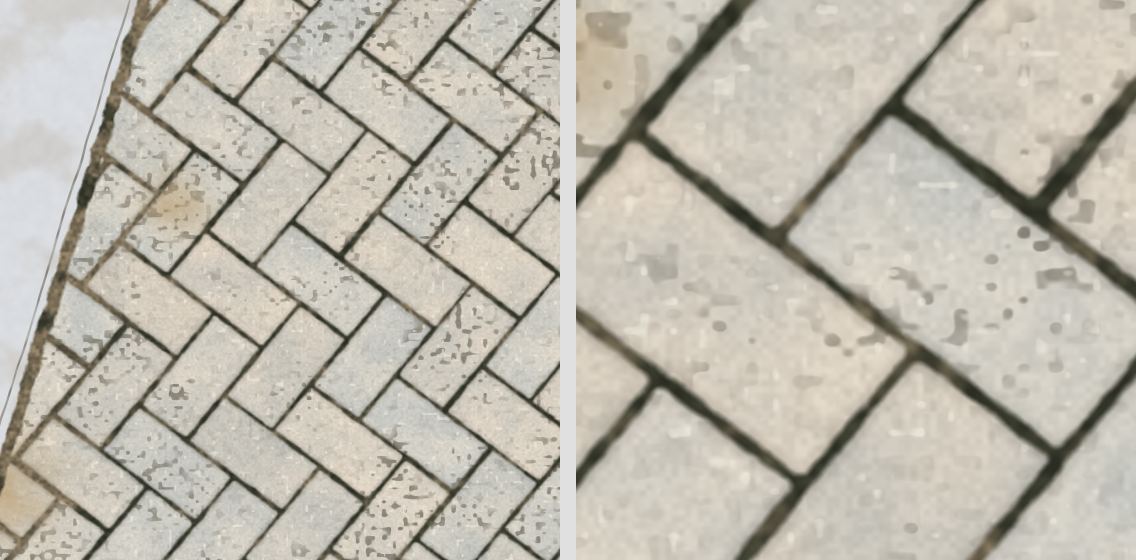
Left, the full canvas; right, a detail of the centre.
A WebGL 1 fragment shader for this texture:

```glsl
precision highp float;
uniform vec2 u_resolution;

const vec3 STONE_WARM = vec3(0.845, 0.805, 0.745);
const vec3 STONE_COOL = vec3(0.805, 0.810, 0.785);
const vec3 OCHRE = vec3(0.74, 0.62, 0.44);
const vec3 PIT = vec3(0.46, 0.44, 0.39);
const vec3 SPECK = vec3(0.93, 0.91, 0.86);
const vec3 MOSS = vec3(0.20, 0.21, 0.16);
const vec3 SAND = vec3(0.57, 0.50, 0.40);
const vec3 SLAB_PALE = vec3(0.855, 0.865, 0.880);
const vec3 SLAB_STAIN = vec3(0.80, 0.785, 0.765);

float hash(vec2 p) {
  vec3 h = fract(vec3(p.xyx) * 0.1031);
  h += dot(h, h.yzx + 33.33);
  return fract((h.x + h.y) * h.z);
}

float noise(vec2 p) {
  vec2 i = floor(p);
  vec2 f = fract(p);
  f = f * f * (3.0 - 2.0 * f);
  float low = mix(hash(i), hash(i + vec2(1.0, 0.0)), f.x);
  float high = mix(hash(i + vec2(0.0, 1.0)), hash(i + 1.0), f.x);
  return mix(low, high, f.y);
}

float fbm(vec2 p) {
  float sum = 0.0;
  float gain = 0.5;
  for (int i = 0; i < 4; i++) {
    sum += gain * noise(p);
    p = mat2(1.6, 1.2, -1.2, 1.6) * p + 7.3;
    gain *= 0.5;
  }
  return sum / 0.9375;
}

// Coordinates along the two brick directions, one unit per brick width
vec2 toLattice(vec2 p, vec2 origin, vec2 u, vec2 v) {
  vec2 d = p - origin;
  return vec2(d.x * v.y - d.y * v.x, u.x * d.y - u.y * d.x) / (u.x * v.y - u.y * v.x);
}

// Herringbone of 2:1 bricks: local position, half size and identity
void herringbone(vec2 q, out vec2 local, out vec2 halfSize, out vec2 id) {
  vec2 cell = floor(q);
  float k = floor(mod(cell.x - cell.y + 0.5, 4.0));
  id = cell;
  if (k == 1.0) id.x -= 1.0;
  if (k == 2.0) id.y -= 1.0;
  halfSize = k < 1.5 ? vec2(1.0, 0.5) : vec2(0.5, 1.0);
  local = q - id - halfSize;
}

float roundedBox(vec2 p, vec2 halfSize, float radius) {
  vec2 d = abs(p) - halfSize + radius;
  return length(max(d, 0.0)) + min(max(d.x, d.y), 0.0) - radius;
}

float blot(vec2 p, vec2 center, float size) {
  vec2 d = (p - center) / size;
  return exp(-dot(d, d));
}

vec3 stone(vec2 p, vec2 id) {
  float tint = hash(id + 41.0);
  float mottling = fbm(p * 16.0 + id * 3.1);
  vec3 col = mix(STONE_COOL, STONE_WARM, clamp(tint * 0.7 + mottling - 0.35, 0.0, 1.0));
  col *= 0.97 + 0.05 * hash(id + 87.0) + 0.12 * (mottling - 0.5);
  // Pits cluster in worn areas, pale grit lies everywhere
  float worn = smoothstep(0.42, 0.72, fbm(p * 13.0 + 20.0) + 0.22 * (hash(id + 63.0) - 0.5));
  float pits = smoothstep(0.60, 0.82, noise(p * vec2(105.0, 125.0)));
  float grit = smoothstep(0.80, 0.95, noise(p * 115.0 + 51.0));
  col = mix(col, PIT, pits * (0.10 + 0.65 * worn));
  col = mix(col, SPECK, grit * 0.6);
  return col + 0.06 * (noise(p * 260.0) - 0.5);
}

vec3 jointFill(vec2 p, float sandiness) {
  float patches = smoothstep(0.3, 0.8, fbm(p * 28.0 + 9.0) + sandiness);
  vec3 col = mix(MOSS, SAND, patches * 0.8);
  return col * (0.78 + 0.44 * noise(p * 150.0));
}

vec3 slab(vec2 p, float edge) {
  float stain = smoothstep(0.48, 0.75, fbm(p * 11.0 + 4.0));
  vec3 col = mix(SLAB_PALE, SLAB_STAIN, stain * 0.7);
  col += 0.035 * (fbm(p * 70.0) - 0.5);
  float crack = 1.0 - smoothstep(0.0008, 0.0032, abs(edge + 0.021 + 0.005 * (noise(p * 24.0) - 0.5)));
  return mix(col, PIT, crack * (0.35 + 0.5 * noise(p * 60.0)));
}

void main() {
  vec2 p = gl_FragCoord.xy / u_resolution;
  float pixel = 1.0 / min(u_resolution.x, u_resolution.y);

  // Signed distance from the slanted slab edge, positive over the bricks
  float edge = (p.x - 0.254 + 0.305 * (1.0 - p.y)) / 1.0455;
  float nearEdge = 1.0 - smoothstep(0.03, 0.22, edge);

  vec2 local, halfSize, id;
  vec2 q = toLattice(p, vec2(0.4521, 0.5234), vec2(0.0853, -0.0645), vec2(0.0684, 0.0820));
  herringbone(q, local, halfSize, id);

  // Each brick sits slightly askew with chipped sides
  float turn = 0.024 * (hash(id + 12.0) - 0.5);
  local += turn * vec2(-local.y, local.x);
  local += 0.026 * (vec2(hash(id + 5.0), hash(id + 29.0)) - 0.5);
  float gap = 0.036 + 0.018 * nearEdge;
  float dist = roundedBox(local, halfSize - gap, 0.05);
  dist += 0.045 * (fbm(p * 55.0) - 0.5);

  vec3 face = stone(p, id);
  float ochre = blot(p, vec2(0.315, 0.635), 0.055) + blot(p, vec2(0.01, 0.135), 0.09);
  face = mix(face, OCHRE, clamp(ochre * (0.2 + 0.7 * fbm(p * 24.0)), 0.0, 0.75));
  face *= 1.0 - 0.10 * smoothstep(-0.09, 0.0, dist);

  float soft = 0.022 + 5.0 * pixel;
  vec3 joint = jointFill(p, 0.32 * nearEdge - 0.10);
  vec3 col = mix(face, joint, smoothstep(-soft, soft, dist));

  // Ragged dirt seam, then the smooth slab
  float ragged = edge + 0.014 * (fbm(p * 38.0) - 0.5);
  col = mix(jointFill(p, 0.14), col, smoothstep(0.012, 0.018 + pixel, ragged));
  col = mix(slab(p, edge), col, smoothstep(-0.009 - pixel, -0.004, ragged));

  gl_FragColor = vec4(clamp(col, 0.0, 1.0), 1.0);
}
```
